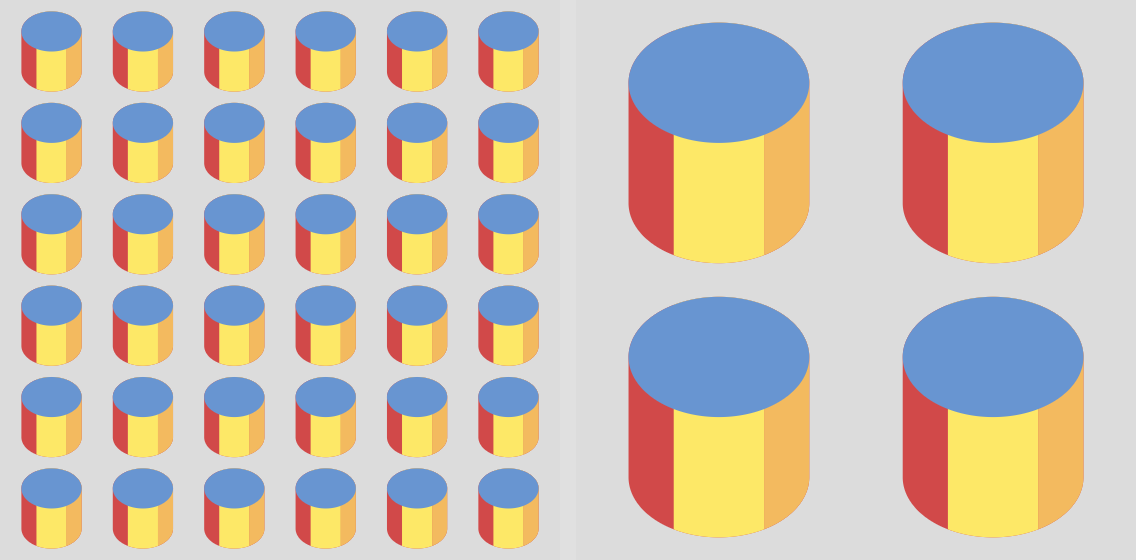
Left: the whole. Right: its middle third, enlarged.
Give the GLSL for this pattern, as a WebGL 2 fragment shader.

```glsl
#version 300 es
precision highp float;

uniform vec2 u_resolution;
out vec4 fragColor;

// Layout, in canvas units
const float REPEATS = 6.0;
const float PITCH = 0.1632;
const vec2 RADII = vec2(0.0538, 0.0358);   // cap ellipse
const float HALF_HEIGHT = 0.0358;          // cap centre above cell centre
const float BAND_EDGE = 0.0269;            // half width of the middle band

// Colours
const vec3 BACKGROUND = vec3(0.863, 0.863, 0.863);
const vec3 CAP_BLUE = vec3(0.408, 0.584, 0.820);
const vec3 LEFT_RED = vec3(0.820, 0.286, 0.286);
const vec3 MIDDLE_YELLOW = vec3(0.992, 0.910, 0.404);
const vec3 RIGHT_ORANGE = vec3(0.953, 0.729, 0.373);

// Approximate signed distance to an axis-aligned ellipse
float ellipseDistance(vec2 p, vec2 radii) {
    float k = length(p / radii);
    float slope = length(p / (radii * radii));
    return k * (k - 1.0) / max(slope, 1e-4);
}

// Ellipse swept along a vertical segment
float cylinderDistance(vec2 p) {
    p.y -= clamp(p.y, -HALF_HEIGHT, HALF_HEIGHT);
    return ellipseDistance(p, RADII);
}

float coverage(float dist, float pixel) {
    return clamp(0.5 - dist / pixel, 0.0, 1.0);
}

void main() {
    float side = min(u_resolution.x, u_resolution.y);
    float pixel = 1.0 / side;
    vec2 uv = (gl_FragCoord.xy - 0.5 * u_resolution) / side;

    // Position relative to the nearest cell centre
    vec2 cell = clamp(floor(uv / PITCH + 0.5 * REPEATS), 0.0, REPEATS - 1.0);
    vec2 p = uv - (cell + 0.5 - 0.5 * REPEATS) * PITCH;

    // Layered bands, so the red base tints the silhouette edge
    float body = coverage(cylinderDistance(p), pixel);
    float middle = coverage(abs(p.x) - BAND_EDGE, pixel);
    float right = coverage(BAND_EDGE - p.x, pixel);
    vec3 color = mix(BACKGROUND, LEFT_RED, body);
    color = mix(color, RIGHT_ORANGE, body * right);
    color = mix(color, MIDDLE_YELLOW, body * middle);

    // Top cap
    float cap = coverage(ellipseDistance(p - vec2(0.0, HALF_HEIGHT), RADII), pixel);
    color = mix(color, CAP_BLUE, cap);

    fragColor = vec4(color, 1.0);
}
```
